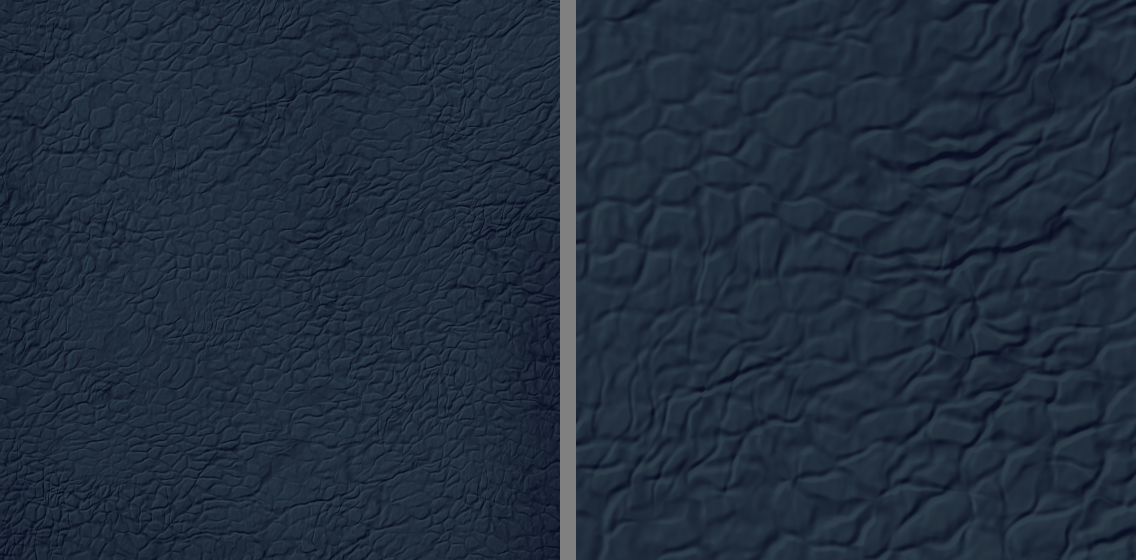
Left: the whole. Right: its middle third, enlarged.
Reproduce this texture procedurally as a WebGL 1 fragment shader.

```glsl
precision highp float;
// Dark navy leather: pebbled grain, long slanted creases, soft light from above.
uniform vec2 u_resolution;

float hash(vec2 p) {
  return fract(sin(dot(p, vec2(127.1, 311.7))) * 43758.5453);
}

vec2 hash2(vec2 p) {
  return vec2(hash(p), hash(p + 57.3));
}

float noise(vec2 p) {
  vec2 i = floor(p), f = fract(p);
  f = f * f * (3.0 - 2.0 * f);
  return mix(mix(hash(i), hash(i + vec2(1.0, 0.0)), f.x),
             mix(hash(i + vec2(0.0, 1.0)), hash(i + 1.0), f.x), f.y);
}

vec2 warp(vec2 p) {
  return vec2(noise(p), noise(p + 31.7)) - 0.5;
}

vec2 turn(vec2 p, float angle) {
  float c = cos(angle), s = sin(angle);
  return vec2(c * p.x + s * p.y, c * p.y - s * p.x);
}

// Gap between the two nearest cell points: zero on a cell border.
float cellGap(vec2 p) {
  vec2 cell = floor(p), f = fract(p);
  float nearest = 8.0, second = 8.0;
  for (int y = -1; y <= 1; y++) {
    for (int x = -1; x <= 1; x++) {
      vec2 o = vec2(float(x), float(y));
      float d = length(o + hash2(cell + o) - f);
      second = min(second, max(nearest, d));
      nearest = min(nearest, d);
    }
  }
  return second - nearest;
}

float groove(vec2 p, float width) {
  return 1.0 - smoothstep(0.0, width, cellGap(p));
}

// Surface height: rough tops above zero, grooves below.
float height(vec2 p) {
  vec2 w = p + 0.09 * warp(p * 4.0) + 0.022 * warp(p * 17.0);
  w += 0.011 * warp(p * 55.0) + 0.004 * warp(p * 120.0);
  float pebbles = groove(turn(w, 0.3) * vec2(29.0, 46.0), 0.42);
  float wrinkles = groove(turn(w, 1.2) * vec2(24.0, 50.0) + 9.0, 0.3);
  float creases = groove(turn(w, 0.27) * vec2(5.0, 13.0) + 3.0, 0.12);
  float depth = pebbles * mix(0.3, 1.0, noise(p * 19.0 + 5.0));
  depth += wrinkles * 0.65 * smoothstep(0.3, 0.8, noise(p * 10.0 + 20.0));
  depth += creases * 0.85 * smoothstep(0.25, 0.7, noise(p * 7.0 + 40.0));
  float grain = 0.42 * noise(w * vec2(150.0, 85.0));
  grain += 0.26 * noise(p * vec2(250.0, 170.0));
  return grain - depth;
}

void main() {
  vec2 uv = gl_FragCoord.xy / u_resolution;

  // Relief lit from the upper left, with darker hollows.
  float h = height(uv);
  float slope = h - height(uv + 0.0024 * vec2(-0.6, 0.8));
  float tone = 0.67 + 0.78 * clamp(slope, -0.8, 0.45) + 0.2 * min(h, 0.35);

  // Broad unevenness, and falloff towards the sides and lower right.
  tone += 0.12 * (noise(uv * 3.5 + 8.0) - 0.5);
  tone -= 0.12 * smoothstep(0.15, 0.0, uv.x);
  tone -= 0.36 * smoothstep(0.82, 1.02, uv.x) * smoothstep(1.0, 0.3, uv.y);
  tone -= 0.08 * smoothstep(0.12, 0.0, uv.y);

  vec3 shadowNavy = vec3(0.05, 0.075, 0.15);
  vec3 litSlate = vec3(0.17, 0.232, 0.282);
  gl_FragColor = vec4(mix(shadowNavy, litSlate, clamp(tone, -0.1, 1.15)), 1.0);
}
```
